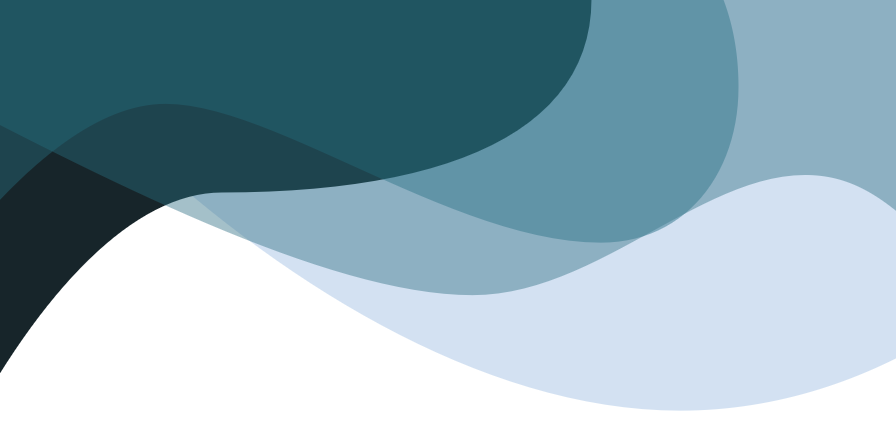
Reproduce this background procedurally as a Shadertoy shader.

```glsl
// Overlapping translucent blue and teal waves sweeping over a white ground.

const vec2 GRID = vec2(768.0, 384.0); // design grid, y pointing down
const int STEPS = 28;                 // chords per curve piece

const vec3 WHITE = vec3(1.0);
const vec3 PALE_BLUE = vec3(0.828, 0.884, 0.950);
const vec3 SAGE = vec3(0.645, 0.753, 0.790);
const vec3 STEEL = vec3(0.553, 0.690, 0.761);
const vec3 SOFT_TEAL = vec3(0.500, 0.665, 0.745);
const vec3 TEAL = vec3(0.380, 0.580, 0.655);
const vec3 INK = vec3(0.090, 0.145, 0.163);
const vec3 SHADE = vec3(0.118, 0.267, 0.306);
const vec3 DEEP_TEAL = vec3(0.126, 0.333, 0.382);

vec2 bezier(vec2 a, vec2 b, vec2 c, vec2 d, float t) {
    float s = 1.0 - t;
    return s * s * s * a + 3.0 * s * t * (s * b + t * c) + t * t * t * d;
}

// Adds a curve piece to an edge: x = squared distance, y = side (+1 below, -1 above).
vec2 addCurve(vec2 edge, vec2 p, vec2 a, vec2 b, vec2 c, vec2 d) {
    vec2 from = a;
    for (int i = 1; i <= STEPS; i++) {
        vec2 to = bezier(a, b, c, d, float(i) / float(STEPS));
        vec2 chord = to - from;
        vec2 rel = p - from;
        vec2 gap = rel - chord * clamp(dot(rel, chord) / dot(chord, chord), 0.0, 1.0);
        edge.x = min(edge.x, dot(gap, gap));
        // A ray cast down the canvas flips the side at every crossing
        if ((from.x > p.x) != (to.x > p.x)) {
            float crossing = from.y + chord.y * rel.x / chord.x;
            if (crossing > p.y) edge.y = -edge.y;
        }
        from = to;
    }
    return edge;
}

// Antialiased coverage of the area above an edge
float coverage(vec2 edge, float pixel) {
    return clamp(0.5 - edge.y * sqrt(edge.x) / pixel, 0.0, 1.0);
}

vec2 paleWave(vec2 p, vec2 edge) {
    edge = addCurve(edge, p, vec2(153, 158), vec2(277, 264), vec2(433, 352), vec2(583, 352));
    return addCurve(edge, p, vec2(583, 352), vec2(657, 352), vec2(724, 331), vec2(780, 301));
}

vec2 steelWave(vec2 p, vec2 edge) {
    edge = addCurve(edge, p, vec2(-12, 101), vec2(130, 174), vec2(295, 253), vec2(405, 253));
    edge = addCurve(edge, p, vec2(405, 253), vec2(510, 253), vec2(600, 150), vec2(690, 150));
    return addCurve(edge, p, vec2(690, 150), vec2(722, 150), vec2(748, 162), vec2(780, 191));
}

vec2 tealWave(vec2 p, vec2 edge) {
    edge = addCurve(edge, p, vec2(-10, 182), vec2(40, 127), vec2(92, 89), vec2(142, 89));
    edge = addCurve(edge, p, vec2(142, 89), vec2(235, 89), vec2(390, 208), vec2(515, 208));
    edge = addCurve(edge, p, vec2(515, 208), vec2(588, 208), vec2(633, 148), vec2(633, 75));
    return addCurve(edge, p, vec2(633, 75), vec2(633, 48), vec2(629, 20), vec2(617, -8));
}

vec2 darkWave(vec2 p, vec2 edge) {
    edge = addCurve(edge, p, vec2(-8, 333), vec2(55, 228), vec2(125, 165), vec2(190, 165));
    return addCurve(edge, p, vec2(190, 165), vec2(385, 165), vec2(507, 112), vec2(507, -1));
}

void mainImage(out vec4 fragColor, in vec2 fragCoord) {
    vec2 uv = fragCoord / iResolution.xy;
    vec2 p = vec2(uv.x, 1.0 - uv.y) * GRID;
    float pixel = GRID.y / iResolution.y;

    vec2 noEdge = vec2(1e6, 1.0);
    float pale = coverage(paleWave(p, noEdge), pixel);
    float steel = coverage(steelWave(p, noEdge), pixel);
    float teal = coverage(tealWave(p, noEdge), pixel);
    float dark = coverage(darkWave(p, noEdge), pixel);

    // Light layers, tinted where they overlap
    vec3 color = mix(WHITE, PALE_BLUE, pale);
    color = mix(color, mix(SAGE, STEEL, pale), steel);
    color = mix(color, mix(SOFT_TEAL, TEAL, steel), teal);

    // Dark layer, brightened by each wave that crosses it
    vec3 darkColor = mix(INK, SHADE, max(steel, teal));
    darkColor = mix(darkColor, DEEP_TEAL, steel * teal);
    color = mix(color, darkColor, dark);

    fragColor = vec4(color, 1.0);
}
```
